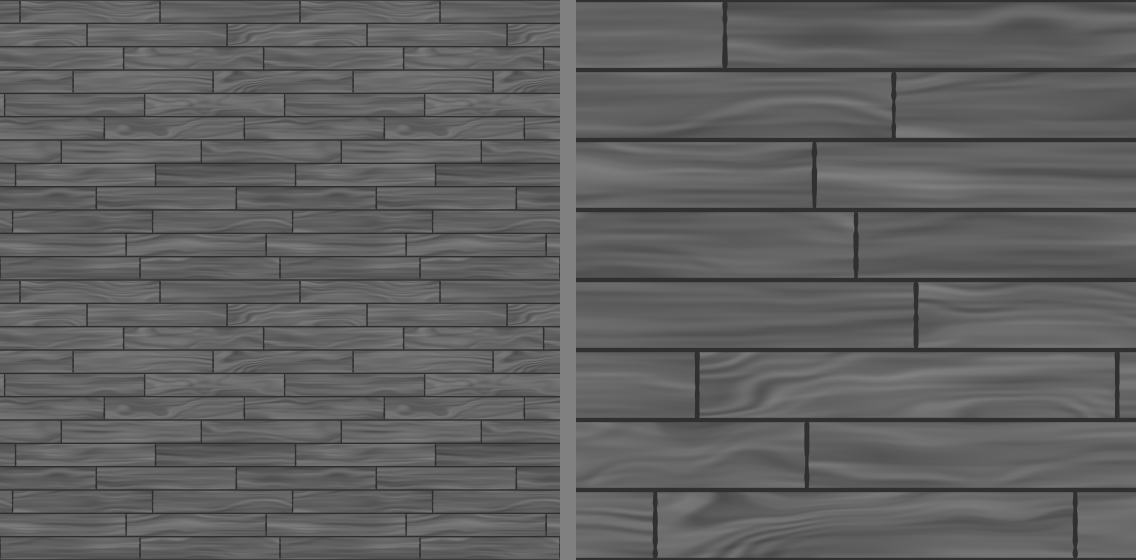
Left: the whole. Right: its middle third, enlarged.
Give the GLSL for this texture, as a Shadertoy shader.

```glsl
// Grey wooden floor: 24 rows of staggered planks, 4 across, with flowing grain and dark gaps.

float hash(vec2 p) {
    vec3 q = fract(p.xyx * 0.1031);
    q += dot(q, q.yzx + 33.33);
    return fract((q.x + q.y) * q.z);
}

float noise(vec2 p) {
    vec2 cell = floor(p), f = fract(p);
    f = f * f * (3.0 - 2.0 * f);
    return mix(mix(hash(cell), hash(cell + vec2(1, 0)), f.x),
               mix(hash(cell + vec2(0, 1)), hash(cell + vec2(1, 1)), f.x), f.y);
}

// Brightness of the wood at p (0 to 1 along and across one plank)
float woodTone(vec2 p, vec2 plank) {
    vec2 seed = plank * vec2(37.0, 23.0) + 11.0;
    float figure = hash(plank + 5.3);

    // Contours of a stretched, warped field make straight grain or closed ovals
    float swell = noise(p * vec2(2.6, 1.3) + seed)
                + 0.3 * noise(p * vec2(7.0, 2.5) + seed + 7.0);
    float field = p.y + mix(0.35, 1.7, figure * figure) * swell;

    float rings = noise(vec2(field * 8.0, p.x * 0.8) + seed);
    float fibres = noise(vec2(p.x * 4.0, p.y * 11.0 + field * 4.0) + seed);
    float patches = noise(p * vec2(4.0, 2.0) + seed + 13.0);

    return 0.392 + 0.125 * (rings - 0.5) + 0.075 * (fibres - 0.5)
         + 0.06 * (patches - 0.5) + 0.03 * (hash(plank + 9.1) - 0.5);
}

void mainImage(out vec4 fragColor, in vec2 fragCoord) {
    vec2 uv = fragCoord / iResolution.xy;
    float pixel = 1.0 / iResolution.y;

    // Stagger of each row, as a fraction of a plank; the set repeats after 12 rows
    float stagger[12] = float[12](0.143, 0.622, 0.883, 0.522, 0.033, 0.745,
                                  0.438, 0.111, 0.688, 0.09, 0.901, 0.0);
    vec2 grid = vec2(uv.x * 4.0, (1.0 - uv.y) * 24.0);
    float row = mod(floor(grid.y), 12.0);
    grid.x -= stagger[int(row)];

    vec2 plank = vec2(mod(floor(grid.x), 2.0), row);
    vec2 local = fract(grid);
    float tone = woodTone(local, plank);

    // Gaps: clean between rows, ragged at the plank ends
    vec2 edge = min(local, 1.0 - local) / vec2(4.0, 24.0);
    float ragged = 0.0008 + 0.0009 * noise(vec2(local.y * 11.0, row * 7.0));
    vec2 gap = clamp((vec2(ragged, 0.0013) - edge) / pixel + 0.5, 0.0, 1.0);
    tone = mix(tone, 0.19, max(gap.x, gap.y));

    fragColor = vec4(vec3(tone), 1.0);
}
```
